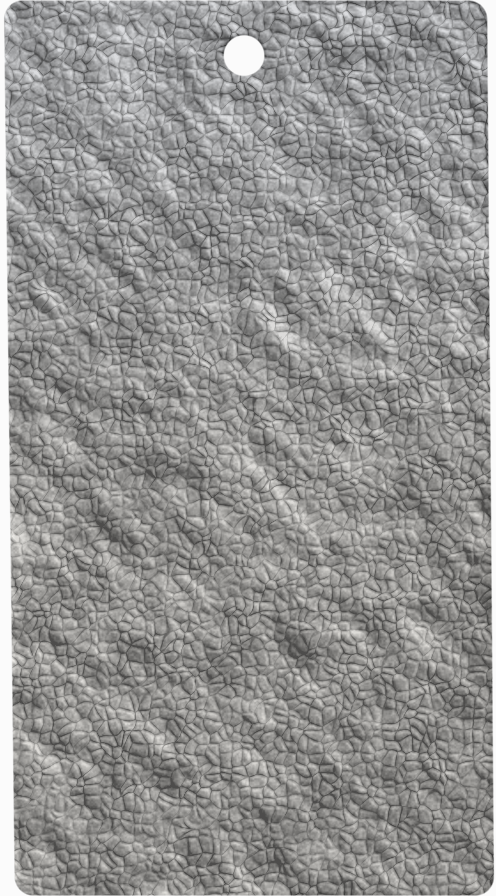
Reproduce this texture procedurally as a Shadertoy shader.

```glsl
float hash(vec2 p) {
    vec3 q = fract(p.xyx * vec3(0.1031, 0.1030, 0.0973));
    q += dot(q, q.yzx + 33.33);
    return fract((q.x + q.y) * q.z);
}

vec2 hash2(vec2 p) {
    return vec2(hash(p + 17.0), hash(p + 71.0));
}

float noise(vec2 p) {
    vec2 i = floor(p), f = fract(p);
    f = f * f * (3.0 - 2.0 * f);
    return mix(mix(hash(i), hash(i + vec2(1, 0)), f.x),
               mix(hash(i + vec2(0, 1)), hash(i + vec2(1, 1)), f.x), f.y);
}

// Gap between the two nearest cell centres: zero along the creases
float creaseGap(vec2 p) {
    vec2 cell = floor(p);
    float nearest = 9.0, second = 9.0;
    for (int y = -1; y <= 1; y++)
    for (int x = -1; x <= 1; x++) {
        vec2 id = cell + vec2(x, y);
        float d = length(id + 0.1 + 0.8 * hash2(id) - p);
        second = min(second, max(nearest, d));
        nearest = min(nearest, d);
    }
    return second - nearest;
}

// Blistered surface: x is height, y is the crease gap
vec2 surface(vec2 p) {
    vec2 bend = vec2(noise(p * 34.0), noise(p * 34.0 + 40.0)) - 0.5;
    float gap = creaseGap(p * 45.0 + bend * 0.8);
    // Broad lumps are stretched along the falling diagonal
    vec2 along = vec2(p.x - p.y, (p.x + p.y) * 1.4) * 0.71;
    float lumps = 2.6 * noise(along * 15.0) + 1.25 * noise(along * 31.0 + 9.0);
    return vec2(lumps + 0.42 * smoothstep(0.0, 0.6, gap), gap);
}

float roundedBox(vec2 p, vec2 halfSize, float radius) {
    vec2 q = abs(p) - halfSize + radius;
    return length(max(q, 0.0)) + min(max(q.x, q.y), 0.0) - radius;
}

void mainImage(out vec4 fragColor, in vec2 fragCoord) {
    vec2 p = fragCoord / iResolution.x;
    float top = iResolution.y / iResolution.x;
    float v = p.y / top;
    float pixel = 1.0 / iResolution.x;

    // Relief lit from the upper right
    vec2 here = surface(p);
    float relief = here.x - surface(p + vec2(0.0036, 0.0048)).x;
    float shade = 0.585 + 0.07 * (v - 0.5) + 0.31 * relief;

    // Dark creases that fade in and out, stronger on the upper right
    float depth = 0.02 + 0.15 * noise(p * 24.0 + 5.0) + 0.05 * p.x * v;
    shade -= depth * (1.0 - smoothstep(0.02, 0.18, here.y));

    // Fine sparkle, then soft uneven light in two sizes
    shade += 0.12 * (noise(p * 150.0) - 0.5) + 0.09 * (noise(p * 280.0) - 0.5);
    shade += 0.09 * (noise(p * 4.0 + 2.0) - 0.5);
    shade += 0.12 * (noise(vec2(p.x - p.y, 1.5 * (p.x + p.y)) * 9.0 + 6.0) - 0.5);
    shade = clamp(shade, 0.3, 0.86);

    // Warm below, faintly blue above
    vec3 tint = mix(vec3(1.008, 1.0, 0.982), vec3(0.993, 1.0, 1.012), smoothstep(0.35, 1.0, v));
    vec3 metal = shade * tint;

    // Slightly leaning plate with a hanging hole
    vec2 center = vec2(0.513 - 0.018 * v, 0.5 * top);
    float plate = roundedBox(p - center, vec2(0.483 + 0.004 * v, 0.5 * top - 0.001), 0.038);
    float hole = 0.041 - length(p - vec2(0.492, top - 0.112));
    float edge = max(plate, hole);

    // Thin rim: bright on the left, dark on the right
    float rim = smoothstep(-0.012, -0.002, plate);
    metal += rim * 0.12 * (0.5 - step(0.5, p.x));
    metal -= 0.15 * smoothstep(-0.007, 0.0, hole) * step(top - 0.112, p.y);

    vec3 color = mix(metal, vec3(0.985), smoothstep(-pixel, pixel, edge));
    fragColor = vec4(color, 1.0);
}
```
